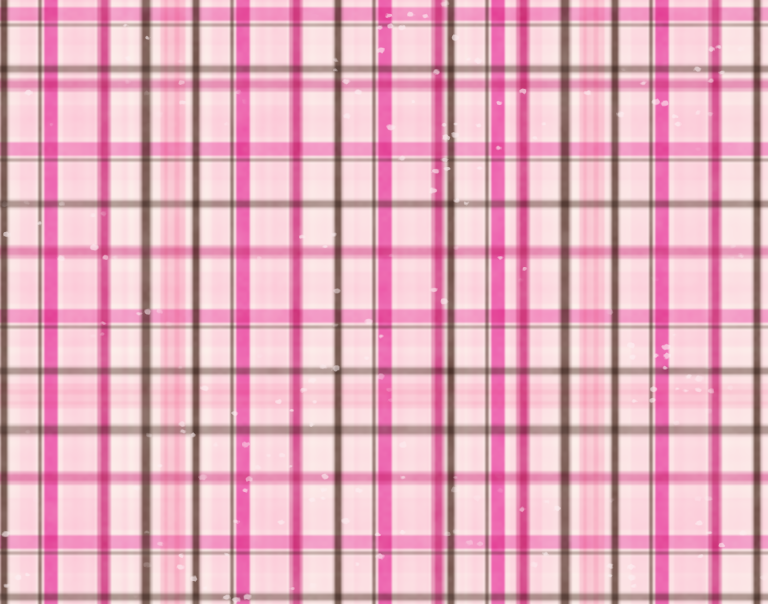
Write a WebGL 1 fragment shader that draws this pattern.

```glsl
precision highp float;
// Pink and brown plaid: one stripe motif (brown, hairline, pink, deep rose) is
// repeated at uneven steps as warp and, fainter, as weft. The two dyes multiply
// over a cream cloth, which is then mottled and flecked with pale wear.

uniform vec2 u_resolution;

#define CLOTH_WIDTH 768.0
#define CREAM vec3(0.988, 0.950, 0.925)
#define PINK  vec3(0.940, 0.440, 0.765)
#define ROSE  vec3(0.850, 0.360, 0.630)
#define BROWN vec3(0.440, 0.350, 0.310)
#define BLUSH vec3(0.985, 0.780, 0.860)
#define HAZE  vec3(1.000, 0.915, 0.960)
#define WEFT_STRENGTH 0.60
#define EDGE 1.7
#define FLECK_CELL 11.0
#define FLECK_SHARE 0.10

float hash(vec2 p) {
  vec3 q = fract(vec3(p.xyx) * 0.1031);
  q += dot(q, q.yzx + 33.33);
  return fract((q.x + q.y) * q.z);
}

float noise(vec2 p) {
  vec2 i = floor(p), f = fract(p);
  f = f * f * (3.0 - 2.0 * f);
  return mix(mix(hash(i), hash(i + vec2(1.0, 0.0)), f.x),
             mix(hash(i + vec2(0.0, 1.0)), hash(i + vec2(1.0, 1.0)), f.x), f.y);
}

// Soft stripe of the given width around zero.
float band(float d, float width) {
  float soft = max(EDGE, 0.7 * CLOTH_WIDTH / u_resolution.x);
  return 1.0 - smoothstep(0.5 * width - soft, 0.5 * width + soft, abs(d));
}

vec3 dye(vec3 tint, float amount) {
  return mix(vec3(1.0), tint, amount);
}

// The repeating group of stripes, measured from its pink stripe.
vec3 motif(float d, float brownAt, float roseAt) {
  vec3 c = dye(PINK, band(d, 13.5));
  c *= dye(BROWN, 0.72 * band(d + 11.0, 3.4));
  c *= dye(BROWN, 0.22 * band(d - brownAt, 11.0) + 0.73 * band(d - brownAt, 6.5));
  c *= dye(ROSE, 0.55 * band(d - roseAt, 13.5) + 0.45 * band(d - roseAt - 0.5, 7.0));
  // Faint haze on both sides of the pink stripe.
  c *= dye(HAZE, 0.7 * band(d - 28.0, 32.0) + 0.5 * band(d + 23.0, 16.0));
  return c;
}

// Wide brown stripe with a pale pink ribbon a short way off.
vec3 accent(float d, float ribbonAt) {
  vec3 c = dye(BROWN, 0.30 * band(d, 13.0) + 0.60 * band(d, 8.0));
  float r = d - ribbonAt;
  c *= dye(BLUSH, 0.60 * band(r, 25.0) + 0.40 * band(r - 4.0, 5.0));
  return c * dye(BLUSH, 0.4 * band(r + 7.0, 3.5));
}

float warpCentre(float k) {
  return 51.0 + 192.0 * step(1.0, k) + 142.0 * step(2.0, k)
       + 113.0 * step(3.0, k) + 164.0 * step(4.0, k) + 142.0 * step(5.0, k);
}

float weftCentre(float k) {
  return 62.0 + 226.0 * step(1.0, k) + 167.0 * step(2.0, k) + 135.0 * step(3.0, k);
}

vec3 warp(float x) {
  vec3 c = accent(x - 146.0, 27.0) * accent(x - 565.0, 27.0);
  for (int i = 0; i < 6; i++) {
    float roseAt = i == 3 ? 25.0 : 53.0;
    c *= motif(x - warpCentre(float(i)), -47.0, roseAt);
  }
  return c * dye(HAZE, 0.8 * noise(vec2(x * 0.16, 3.5)));
}

vec3 weft(float y) {
  vec3 c = accent(y - 174.0, 34.0);
  for (int i = 0; i < 4; i++) {
    c *= motif((y - weftCentre(float(i))), -55.0, 64.0);
  }
  return c * dye(HAZE, 0.8 * noise(vec2(y * 0.13, 9.5)));
}

// Small ragged pale spots, gathered in loose clusters.
float flecks(vec2 p) {
  vec2 cell = floor(p / FLECK_CELL);
  vec2 centre = 0.32 + 0.36 * vec2(hash(cell + 17.0), hash(cell + 41.0));
  vec2 d = (fract(p / FLECK_CELL) - centre) * vec2(0.8, 1.1);
  float radius = 0.16 + 0.16 * hash(cell + 73.0);
  float ragged = length(d) + 0.14 * (noise(p * 0.45) - 0.5);
  float cluster = smoothstep(0.40, 0.65, noise(p * 0.014 + 5.0));
  float present = step(1.0 - FLECK_SHARE, hash(cell));
  return present * cluster * (1.0 - smoothstep(radius - 0.14, radius + 0.06, ragged));
}

void main() {
  vec2 p = gl_FragCoord.xy * CLOTH_WIDTH / u_resolution.x;
  vec3 stain = warp(p.x) * dye(weft(p.y), WEFT_STRENGTH);

  // Uneven dye along the threads, then worn spots.
  float mottle = 0.65 * noise(p * 0.055) + 0.35 * noise(p * 0.20 + 20.0);
  stain = dye(stain, 0.87 + 0.18 * mottle);
  vec3 color = CREAM * stain;
  color = mix(color, vec3(0.99, 0.94, 0.95), 0.62 * flecks(p));
  gl_FragColor = vec4(clamp(color, 0.0, 1.0), 1.0);
}
```
